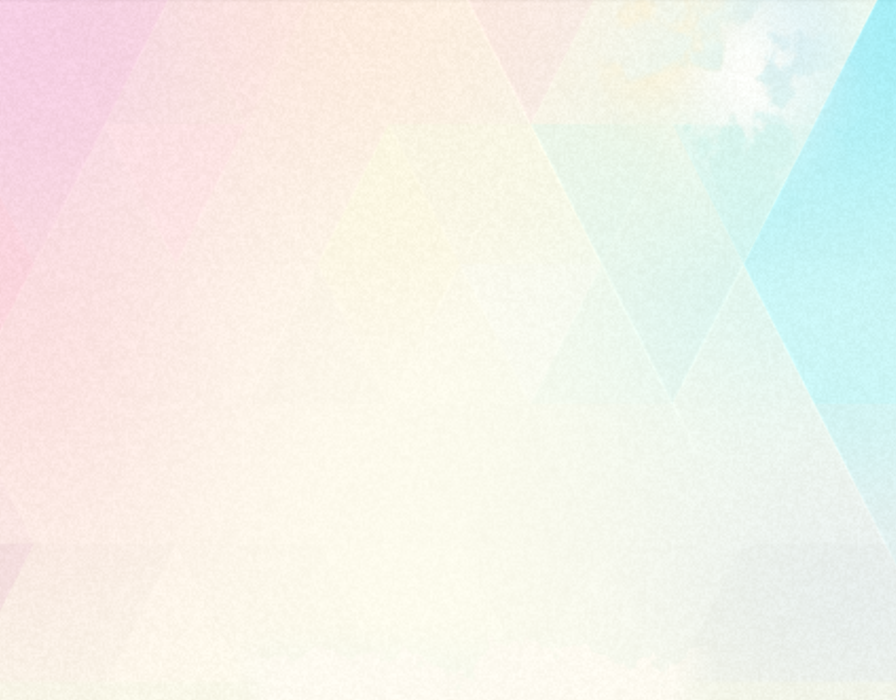
This background is drawn by a WebGL 1 fragment shader. Its source:

```glsl
precision highp float;
// A pale pastel sky of overlapping triangles: soft colour washes lie below
// facets of a skewed triangular lattice, with noise clouds and paper grain.
// Lattice axes: x and y are the two diagonals, z counts rows downwards.

uniform vec2 u_resolution;

#define ASPECT 1.284
#define LATTICE_ORIGIN vec2(0.1505, 0.1773)
#define LATTICE_STEP vec2(0.2033, 0.1998)
#define EDGE_SOFTNESS 0.012
#define FACET_VARIATION 0.006
#define SEAM_LIGHT 0.022
#define GRAIN 0.056
#define CREAM vec3(0.992, 0.986, 0.930)
#define PINK vec3(0.985, 0.83, 0.88)
#define AQUA vec3(0.81, 0.955, 0.950)
#define WHITE vec3(0.985, 0.99, 0.975)

float hash(vec2 p) {
  vec3 q = fract(vec3(p.xyx) * 0.1031);
  q += dot(q, q.yzx + 33.33);
  return fract((q.x + q.y) * q.z);
}

float noise(vec2 p) {
  vec2 i = floor(p), f = fract(p);
  f = f * f * (3.0 - 2.0 * f);
  return mix(mix(hash(i), hash(i + vec2(1.0, 0.0)), f.x),
             mix(hash(i + vec2(0.0, 1.0)), hash(i + 1.0), f.x), f.y);
}

// Each octave is turned, which hides the noise grid
float fbm(vec2 p) {
  float sum = 0.0, gain = 0.5;
  for (int i = 0; i < 5; i++) {
    sum += gain * noise(p);
    p = mat2(1.6, 1.2, -1.2, 1.6) * p + 17.0;
    gain *= 0.5;
  }
  return sum;
}

float glow(vec2 p, vec2 centre, vec2 radius) {
  vec2 d = (p - centre) / radius;
  return exp(-dot(d, d));
}

// Smooth half plane, one where v is positive
float side(float v) {
  return smoothstep(-EDGE_SOFTNESS, EDGE_SOFTNESS, v);
}

// Thin line where v is zero
float line(float v) {
  return 1.0 - smoothstep(0.0, 0.025, abs(v));
}

float rhombus(vec3 cell, vec2 id) {
  vec2 f = cell.xy - id;
  vec2 inner = min(f, 1.0 - f);
  return side(min(inner.x, inner.y));
}

float triangle(vec3 cell, vec3 id) {
  float f = cell.z - id.z;
  return rhombus(cell, id.xy) * side(min(f, 1.0 - f));
}

vec3 washes(vec2 p) {
  vec3 c = CREAM;
  c = mix(c, vec3(0.985, 0.88, 0.875), glow(p, vec2(0.0, 0.43), vec2(0.32, 0.47)));
  c = mix(c, vec3(0.99, 0.925, 0.865), 0.95 * glow(p, vec2(0.45, 0.0), vec2(0.50, 0.33)));
  c = mix(c, vec3(0.955, 0.80, 0.895), 0.8 * glow(p, vec2(0.0, 0.03), vec2(0.32, 0.32)));
  c = mix(c, AQUA, 0.78 * glow(p, vec2(1.18, 0.31), vec2(0.31, 0.35)));
  return mix(c, vec3(0.915, 0.94, 0.935), 0.95 * glow(p, vec2(1.28, 0.84), vec2(0.36, 0.27)));
}

vec3 facets(vec3 c, vec3 cell, vec2 p) {
  // Left pinks
  c = mix(c, vec3(0.96, 0.78, 0.885), 0.38 * side(-cell.x) * (1.0 - smoothstep(0.1, 0.55, p.y)));
  c = mix(c, vec3(0.99, 0.82, 0.86), 0.5 * side(-cell.x) * side(-1.0 - cell.y));
  c = mix(c, vec3(0.955, 0.85, 0.87), side(1.0 - cell.x) * side(-2.0 - cell.y) * mix(0.25, 0.6, side(cell.z - 3.0)));
  c = mix(c, vec3(0.995, 0.88, 0.895), 0.5 * triangle(cell, vec3(0.0)));
  c = mix(c, PINK, 0.12 * triangle(cell, vec3(0.0, 1.0, -1.0)));
  c = mix(c, PINK, 0.22 * triangle(cell, vec3(2.0, 3.0, -1.0)));
  // Central yellow and white
  float band = side(cell.x - 2.0) * side(cell.z) * (1.0 - smoothstep(0.1, 1.6, cell.z));
  c = mix(c, vec3(0.97, 0.972, 0.89), 0.55 * band);
  c = mix(c, vec3(0.992, 0.976, 0.885), 0.55 * rhombus(cell, vec2(2.0, 1.0)) * (1.0 - smoothstep(0.5, 2.0, cell.z)));
  c = mix(c, WHITE, 0.28 * triangle(cell, vec3(3.0, 2.0, 1.0)));
  // Right aquas
  c = mix(c, AQUA, 0.28 * triangle(cell, vec3(3.0, 3.0, 0.0)));
  c = mix(c, AQUA, 0.24 * rhombus(cell, vec2(4.0, 3.0)));
  c = mix(c, AQUA, 0.10 * triangle(cell, vec3(4.0, 2.0, 1.0)));
  c = mix(c, vec3(0.76, 0.95, 0.95), 0.5 * triangle(cell, vec3(4.0, 4.0, 0.0)));
  vec3 cyan = mix(vec3(0.65, 0.935, 0.965), vec3(0.80, 0.965, 0.965), smoothstep(0.0, 0.48, p.y));
  vec3 mist = mix(vec3(0.835, 0.96, 0.955), vec3(0.89, 0.945, 0.94), smoothstep(0.58, 0.78, p.y));
  c = mix(c, mix(cyan, mist, side(cell.z - 2.0)), side(cell.x - 5.0) * side(cell.y - 4.0));
  // Dim lower corners
  float corners = side(1.0 - cell.y) * side(2.0 - cell.x) + side(cell.x - 6.0);
  return c - 0.010 * corners * side(cell.z - 3.0);
}

// Bright creases, strongest along the long diagonals
float seams(vec3 cell, vec2 p) {
  vec2 near = abs(fract(cell.xy + 0.5) - 0.5);
  float low = 1.0 - smoothstep(0.45, 0.85, p.y);
  float faint = 0.28 * low * line(min(near.x, near.y)) * (1.0 - side(cell.x - 5.0) * side(cell.y - 4.0));
  float falling = line(cell.y - 3.0) * low + line(cell.y - 4.0) * side(cell.x - 5.0);
  float rising = line(cell.x - 5.0) * low * side(cell.y - 3.0) + 0.5 * line(cell.x) * low;
  return max(faint, max(falling, rising));
}

vec3 clouds(vec3 c, vec2 p) {
  float puff = fbm(p * vec2(17.0, 15.0));
  c = mix(c, vec3(0.82, 0.92, 0.965), 0.6 * glow(p, vec2(1.13, 0.04), vec2(0.08, 0.11)));
  c = mix(c, vec3(0.995, 0.94, 0.81), 0.8 * glow(p, vec2(0.95, 0.06), vec2(0.09, 0.10)) * smoothstep(0.34, 0.56, puff));
  c = mix(c, WHITE, glow(p, vec2(1.07, 0.11), vec2(0.09, 0.11)) * smoothstep(0.42, 0.54, puff));
  // Low bank of small lumps
  float lumps = abs(sin(p.x * 13.0 + 0.8)) * 0.035;
  float crest = 1.035 - lumps - 0.16 * fbm(p * vec2(24.0, 20.0));
  float bank = smoothstep(0.32, 0.40, p.x) * (1.0 - smoothstep(0.95, 1.03, p.x));
  float body = smoothstep(crest - 0.004, crest + 0.008, p.y);
  c = mix(c, vec3(0.955, 0.972, 0.930), 0.5 * bank * smoothstep(0.88, 0.97, p.y));
  c = mix(c, vec3(0.998, 0.982, 0.945), 0.85 * bank * body);
  return mix(c, vec3(0.965, 0.97, 0.905), 0.5 * smoothstep(0.97, 0.978, p.y) * (1.0 - bank));
}

void main() {
  vec2 uv = gl_FragCoord.xy / u_resolution;
  vec2 p = vec2(uv.x * ASPECT, 1.0 - uv.y);
  vec2 g = (p - LATTICE_ORIGIN) / LATTICE_STEP;
  vec3 cell = vec3(g.x + 0.5 * g.y, g.x - 0.5 * g.y, g.y);

  vec3 color = facets(washes(p), cell, p);
  vec3 id = floor(cell);
  color += FACET_VARIATION * (hash(id.xy + 20.0 + 7.0 * id.z) - 0.5);
  color += SEAM_LIGHT * seams(cell, p);
  color = clouds(color, p);
  // Paper grain, gentler in the bright middle
  float calm = 1.0 - 0.45 * glow(p, vec2(0.62, 0.72), vec2(0.40, 0.35));
  float grain = 0.65 * noise(p * 330.0) + 0.35 * noise(p * 170.0) - 0.5;
  color += GRAIN * calm * grain * vec3(0.8, 0.9, 1.1);
  color -= 0.03 * (1.0 - smoothstep(0.0, 0.005, p.y));
  gl_FragColor = vec4(clamp(color, 0.0, 1.0), 1.0);
}
```
